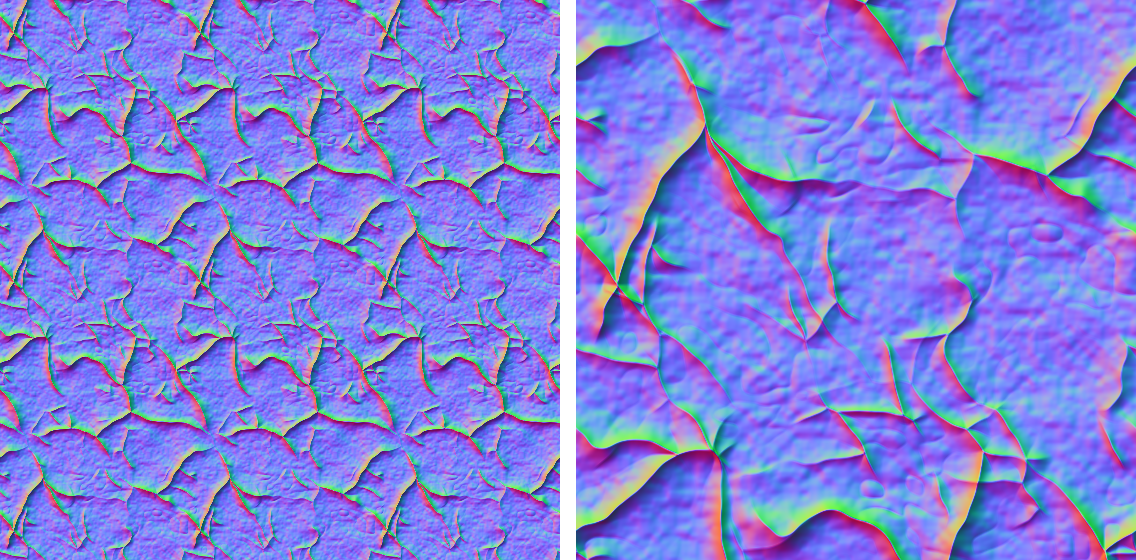
Left, the full canvas; right, a detail of the centre.
Reproduce this texture map procedurally as a WebGL 2 fragment shader.

```glsl
#version 300 es
precision highp float;
// Tiling normal map of a creased, crumpled surface with fine grain.

uniform vec2 u_resolution;
out vec4 outColor;

const vec2  REPEATS = vec2(3.0, 2.25);        // tiles across and down
const vec2  TILE = vec2(1.0, 4.0 / 3.0);      // tile size, in tile widths
const vec2  LARGE_CELLS = vec2(3.0, 4.0);
const vec2  SMALL_CELLS = vec2(6.0, 8.0);
const float LARGE_WIDTH = 0.017;              // crease flank widths
const float SMALL_WIDTH = 0.012;
const float LARGE_SLOPE = 2.9;                // crease steepness
const float SMALL_SLOPE = 2.0;
const float WARP = 0.11;                      // bend of the creases
const float ROUGH_WARP = 0.014;               // ragged crease edges
const float GRAIN = 0.0055;
const float WRINKLE = 0.013;
const float SWELL = 0.022;
const float SAMPLE_STEP = 0.003;              // slope sampling distance
const mat2  STRETCH = mat2(1.0, 0.16, 0.16, 1.0); // favours falling diagonals

// Integer hash of a lattice cell, wrapped to the tile
vec2 hash2(vec2 cell, vec2 cells, float seed) {
    uvec2 c = uvec2(mod(cell, cells) + 0.5);
    uint h = c.x * 1597u + c.y * 51749u + uint(seed) * 7919u + 101u;
    h = (h ^ (h >> 15)) * 739391u;
    h = (h ^ (h >> 13)) * 974711u;
    h ^= h >> 16;
    return vec2(h & 65535u, (h * 40503u) >> 16) / 65535.0;
}

float noise(vec2 p, vec2 cells, float seed) {
    vec2 q = p / TILE * cells;
    vec2 i = floor(q), f = q - i;
    f = f * f * f * (f * (f * 6.0 - 15.0) + 10.0);
    float a = hash2(i, cells, seed).x;
    float b = hash2(i + vec2(1, 0), cells, seed).x;
    float c = hash2(i + vec2(0, 1), cells, seed).x;
    float d = hash2(i + vec2(1, 1), cells, seed).x;
    return mix(mix(a, b, f.x), mix(c, d, f.x), f.y);
}

vec2 noise2(vec2 p, vec2 cells, float seed) {
    return vec2(noise(p, cells, seed), noise(p, cells, seed + 1.0)) - 0.5;
}

// Distance to the nearest border between wrapped Voronoi cells
float borderDistance(vec2 p, vec2 cells, float seed) {
    vec2 q = p / TILE * cells;
    vec2 base = floor(q), nearestCell = base, nearest = vec2(9.0);
    for (int y = -1; y <= 1; y++)
    for (int x = -1; x <= 1; x++) {
        vec2 cell = base + vec2(x, y);
        vec2 r = STRETCH * (cell + hash2(cell, cells, seed) - q);
        if (dot(r, r) < dot(nearest, nearest)) {
            nearest = r;
            nearestCell = cell;
        }
    }
    float border = 9.0;
    for (int y = -2; y <= 2; y++)
    for (int x = -2; x <= 2; x++) {
        vec2 cell = nearestCell + vec2(x, y);
        vec2 r = STRETCH * (cell + hash2(cell, cells, seed) - q);
        vec2 gap = r - nearest;
        if (dot(gap, gap) > 1e-5)
            border = min(border, dot(0.5 * (r + nearest), normalize(gap)));
    }
    return border / cells.x;
}

// Sharp valley with unit slope at its bottom
float valley(float d, float width) {
    return -width * exp(-d / width);
}

float surfaceHeight(vec2 p) {
    vec2 bent = p + WARP * noise2(p, vec2(6, 8), 3.0)
                  + ROUGH_WARP * noise2(p, vec2(24, 32), 5.0);

    // Creases fade in and out along their length
    float largeMask = smoothstep(0.18, 0.65, noise(p, vec2(6, 8), 11.0));
    float smallMask = smoothstep(0.42, 0.78, noise(p, vec2(9, 12), 12.0));
    float large = borderDistance(bent, LARGE_CELLS, 21.0);
    float small = borderDistance(bent, SMALL_CELLS, 22.0);
    float h = LARGE_SLOPE * largeMask * valley(large, LARGE_WIDTH);
    h += SMALL_SLOPE * smallMask * valley(small, SMALL_WIDTH);

    // Broad swells, patches of fine wrinkles, and overall grain
    h += SWELL * noise(p, vec2(9, 14), 31.0);
    float patches = smoothstep(0.4, 0.75, noise(p, vec2(5, 7), 32.0));
    float fold = abs(noise(bent, vec2(22, 38), 33.0) - 0.5);
    h -= WRINKLE * (0.25 + patches) * fold;
    h += GRAIN * noise(p, vec2(40, 66), 34.0);
    h += 0.5 * GRAIN * noise(p, vec2(76, 104), 35.0);
    return h;
}

void main() {
    vec2 p = gl_FragCoord.xy / u_resolution * REPEATS * TILE;

    // Slope by central differences
    vec2 e = vec2(SAMPLE_STEP, 0.0);
    vec2 slope = vec2(surfaceHeight(p + e.xy) - surfaceHeight(p - e.xy),
                      surfaceHeight(p + e.yx) - surfaceHeight(p - e.yx))
               / (2.0 * SAMPLE_STEP);

    // Red faces right, green faces down, blue faces out
    vec3 n = normalize(vec3(-slope, 1.0));
    outColor = vec4(0.5 + 0.5 * n.x, 0.5 - 0.5 * n.y, n.z, 1.0);
}
```
